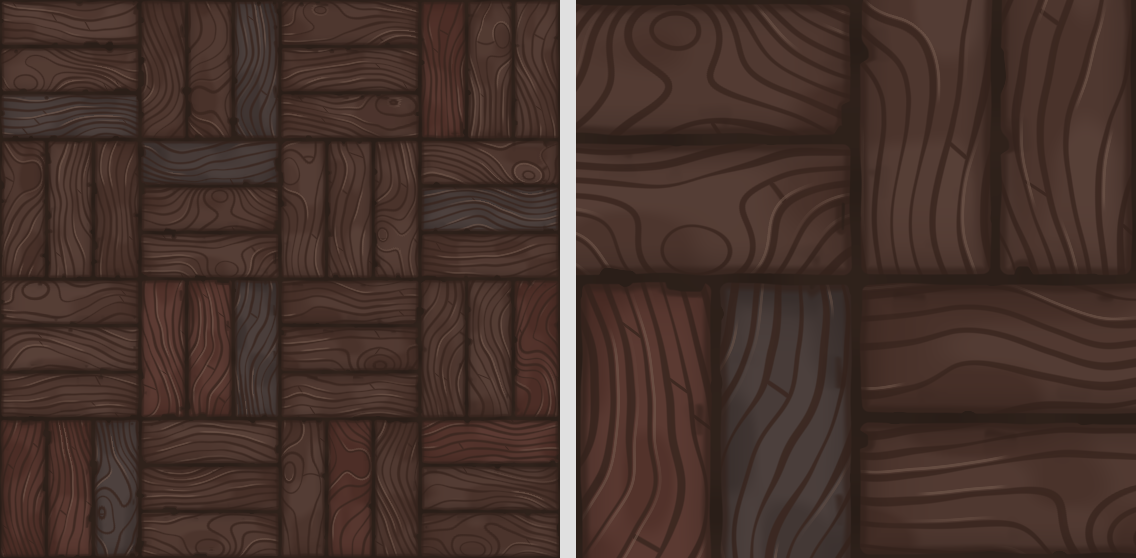
Left, the full canvas; right, a detail of the centre.
This texture is drawn by a Shadertoy shader. Its source:

```glsl
#define BLOCKS 4.0
#define PLANKS 3.0
#define GRAIN_LINES 6.0
#define GAP 0.035
#define CORNER 0.06
#define WEAR 0.06
#define KNOT_CHANCE 0.35
#define SEAM_COLOR vec3(0.175, 0.125, 0.10)
#define GROOVE_COLOR vec3(0.225, 0.148, 0.12)
#define WOOD_DARK vec3(0.275, 0.185, 0.155)
#define WOOD_LIGHT vec3(0.345, 0.253, 0.22)
#define GLINT_COLOR vec3(0.46, 0.36, 0.31)

float hash(vec2 p) {
    return fract(sin(dot(p, vec2(127.1, 311.7))) * 43758.5);
}

float noise(vec2 p) {
    vec2 i = floor(p), f = fract(p);
    f = f * f * (3.0 - 2.0 * f);
    return mix(mix(hash(i), hash(i + vec2(1, 0)), f.x),
               mix(hash(i + vec2(0, 1)), hash(i + vec2(1, 1)), f.x), f.y);
}

float roundedBox(vec2 p, vec2 halfSize, float radius) {
    vec2 q = abs(p) - halfSize + radius;
    return length(max(q, 0.0)) + min(max(q.x, q.y), 0.0) - radius;
}

// Grain height: level curves sweep along the plank and arch round a knot
float grainField(vec2 p, vec2 id) {
    float phase = 6.283 * hash(id + 1.3);
    float sway = mix(0.08, 0.3, hash(id + 2.7));
    float bend = sway * sin(p.x * 1.7 + phase + p.y * 1.2)
               + 0.5 * noise(p * vec2(0.9, 1.1) + id * 7.3)
               + 0.05 * noise(p * vec2(3.0, 2.0) + id * 5.1);
    vec2 knot = vec2(mix(0.6, 2.4, hash(id + 4.1)), hash(id + 5.9) < 0.5 ? 0.12 : 0.88);
    vec2 q = (p - knot) * vec2(1.3, 2.1);
    float rings = step(hash(id + 8.2), KNOT_CHANCE) * exp(-1.6 * dot(q, q));
    return GRAIN_LINES * (p.y + bend + 0.75 * rings * sign(0.5 - knot.y));
}

void mainImage(out vec4 fragColor, in vec2 fragCoord) {
    float pixel = BLOCKS * PLANKS / iResolution.y;

    // Basket weave: p.x runs along a plank, p.y across it, one unit per plank width
    vec2 grid = fragCoord / iResolution.xy * BLOCKS;
    vec2 block = floor(grid);
    vec2 p = fract(grid) * PLANKS;
    if (mod(block.x + block.y, 2.0) < 0.5) p = p.yx;
    vec2 id = vec2(block.x * PLANKS + floor(p.y), block.y);
    p.y = fract(p.y);

    // Grain lines, with distance measured in plank widths
    float grain = grainField(p, id);
    float slope = max(length(vec2(dFdx(grain), dFdy(grain))) / pixel, 1.5);
    float lineId = floor(grain);
    float bandId = floor(grain + 0.5);
    float side = (fract(grain) - 0.5) / slope;
    float lineNoise = noise(vec2(p.x * 1.5 + 9.0 * hash(id), lineId * 3.7 + id.y));
    float lineWidth = mix(0.006, 0.034, lineNoise);
    float groove = 1.0 - smoothstep(-pixel, pixel, abs(side) - lineWidth);

    // Short cracks joining neighbouring lines
    float cell = floor(p.x / 1.5);
    vec2 crackId = vec2(bandId + id.x * 13.0, cell + id.y * 17.0);
    float crackX = (cell + mix(0.2, 0.8, hash(crackId))) * 1.5;
    float crackDist = abs(p.x - crackX + 0.12 * (fract(grain + 0.5) - 0.5)) - 0.016;
    float crack = step(hash(crackId + 3.3), 0.22) * (1.0 - smoothstep(-pixel, pixel, crackDist));

    // Painted tone: band steps, broad patches and shade towards the ends
    float patches = noise(p * vec2(1.4, 2.5) + id * 4.7);
    float tone = 0.48 + 0.32 * (hash(vec2(bandId, id.x + 11.0 * id.y)) - 0.5)
               + 0.45 * (smoothstep(0.35, 0.6, patches) - 0.5)
               + 0.35 * (hash(id + 6.4) - 0.5);
    float endDist = min(p.x, PLANKS - p.x);
    tone -= 0.3 * (1.0 - smoothstep(0.0, 0.6, endDist));
    vec3 wood = mix(WOOD_DARK, WOOD_LIGHT, clamp(tone, 0.0, 1.0));

    // A few planks are greyer or redder
    float tint = hash(id + 12.8);
    vec3 grey = vec3(dot(wood, vec3(0.34, 0.33, 0.33))) * vec3(1.1, 0.98, 0.96);
    wood = mix(wood, grey, 0.75 * step(tint, 0.18));
    wood *= mix(vec3(1), vec3(1.08, 0.95, 0.95), step(0.86, tint));

    // Grooves with thin glints on one side
    vec3 color = mix(wood, GROOVE_COLOR, 0.85 * max(groove, crack));
    float glintMask = smoothstep(0.6, 0.8, noise(vec2(p.x * 1.3 + id.x * 5.0, lineId * 2.3 + id.y * 9.0)));
    float glint = 1.0 - smoothstep(0.0, pixel, abs(side - lineWidth - 0.018) - 0.006);
    color = mix(color, GLINT_COLOR, 0.55 * glint * glintMask);

    // Worn outline with chips, a dark rim and the seam
    float chips = smoothstep(0.74, 0.95, noise(p * 6.0 + id * 3.9));
    float wobble = noise(p * 3.5 + id * 8.1) - 0.45;
    vec2 center = vec2(0.5 * PLANKS, 0.5);
    float edge = roundedBox(p - center, center - GAP, CORNER) + WEAR * (0.5 * wobble + chips);
    float rim = smoothstep(-0.075, -0.02, edge);
    color = mix(color, GROOVE_COLOR, 0.7 * rim);
    color *= 1.0 - 0.1 * smoothstep(-0.25, 0.0, edge);
    vec3 seam = SEAM_COLOR * mix(0.9, 1.08, noise(grid * 9.0));
    color = mix(color, seam, smoothstep(-pixel, pixel, edge));

    fragColor = vec4(color, 1.0);
}
```
